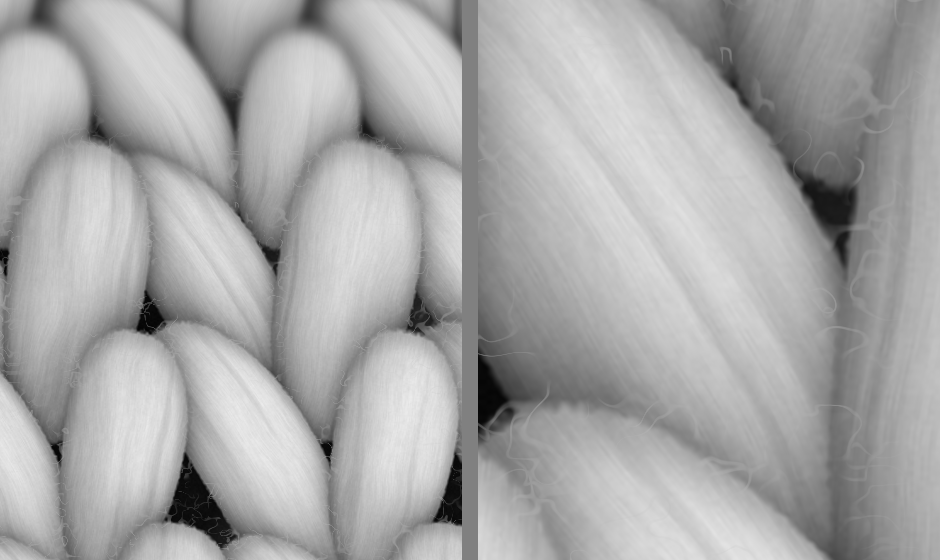
Left: the whole. Right: its middle third, enlarged.
A WebGL 2 fragment shader for this texture:

```glsl
#version 300 es
precision highp float;
// Chunky knitted wool: rows of plump, leaning grey lobes with fine fibres and stray hairs.
uniform vec2 u_resolution;
out vec4 outColor;

const float COLUMN_STEP = 0.482;
const float GAP_TONE = 0.07;
const vec3 HAIR_COLOR = vec3(0.72);

float hash(vec2 p) {
    return fract(sin(dot(p, vec2(127.1, 311.7))) * 43758.5453);
}

float noise(vec2 p) {
    vec2 cell = floor(p), f = fract(p);
    f = f * f * (3.0 - 2.0 * f);
    return mix(mix(hash(cell), hash(cell + vec2(1, 0)), f.x),
               mix(hash(cell + vec2(0, 1)), hash(cell + vec2(1, 1)), f.x), f.y);
}

// Lobe coordinates: x runs across (-1..1), y runs along (-1..1)
vec2 lobeSpace(vec2 p, float tilt, vec2 halfSize, float bend, float taper) {
    vec2 axis = vec2(sin(tilt), cos(tilt));
    vec2 q = vec2(dot(p, vec2(axis.y, -axis.x)), dot(p, axis));
    float along = q.y / halfSize.y;
    q.x += bend * (along * along - 0.25);
    float width = halfSize.x * (1.0 + taper * clamp(along, -1.0, 1.0));
    return vec2(q.x / width, along);
}

// Slightly fuller than an ellipse; 1 on the outline
float lobeRadius(vec2 q) {
    vec2 powers = pow(abs(q) + 0.0001, vec2(2.3));
    return pow(powers.x + powers.y, 1.0 / 2.3);
}

// Fine strands running along a lobe, with a few soft grooves
float fibres(vec2 q, float seed) {
    float across = q.x + 0.15 * noise(q * vec2(1.5, 3.0) + seed);
    float broad = noise(vec2(across * 5.0, q.y * 1.2) + seed) - 0.5;
    float medium = noise(vec2(across * 22.0, q.y * 4.0) + seed) - 0.5;
    float fine = noise(vec2(across * 60.0, q.y * 16.0) + seed) - 0.5;
    float groove = smoothstep(0.7, 1.0, noise(vec2(across * 6.0, q.y * 0.8) + seed + 7.0));
    return 0.06 * broad + 0.025 * medium + 0.035 * fine - 0.07 * groove;
}

// Rounded shading, brightest right of the middle, dimmed at the lower end
float lobeTone(vec2 q, float seed, float detail, float lowerDim) {
    float side = q.x - 0.25;
    float tone = 0.87 - 0.19 * side * side;
    tone -= lowerDim * smoothstep(0.0, 1.0, -q.y) + 0.06 * smoothstep(0.4, 1.0, q.y);
    tone *= 1.0 - 0.2 * smoothstep(0.78, 1.02, lobeRadius(q));
    return tone + detail * fibres(q, seed) + 0.05 * (hash(vec2(seed, 3.0)) - 0.5);
}

// Thin broken wandering lines
float hairs(vec2 p, float scale, float thickness) {
    vec2 q = p * scale + 1.5 * vec2(noise(p * 60.0), noise(p * 60.0 + 19.0));
    float line = abs(noise(q) - 0.5) / (scale * 1.6);
    float broken = smoothstep(0.4, 0.65, noise(p * 31.0 + scale));
    return broken * (1.0 - smoothstep(0.2 * thickness, thickness, line));
}

void main() {
    vec2 p = gl_FragCoord.xy / u_resolution.y;
    float blur = smoothstep(0.6, 0.95, p.y);
    float softness = mix(0.003, 0.013, blur);
    float fuzz = (noise(p * 190.0) - 0.5) * 0.0025 * (1.0 - blur);
    float depths = smoothstep(0.4, 0.9, noise(p * 9.0 + 2.0));
    vec3 color = vec3(GAP_TONE + 0.25 * depths + 0.35 * blur);
    float rim = 0.0;

    // Lower rows lie over upper rows; right-leaning lobes lie over left-leaning ones
    for (int row = -2; row <= 2; row++) {
        float r = float(row);
        float fullness = exp(-4.0 * r * r);
        float stretch = 0.025 * max(r, 0.0);
        float shrink = row == 2 ? 0.7 : 1.0;
        for (int lean = 0; lean < 2; lean++) {
            bool rightLean = lean == 1;
            vec2 base = rightLean ? vec2(0.130, 0.479) : vec2(0.363, 0.505);
            vec2 rowStep = rightLean ? vec2(0.085, -0.273) : vec2(0.091, -0.304);
            vec2 halfSize = rightLean ? vec2(0.108, 0.198) + vec2(0.016, 0.076) * fullness
                                      : vec2(0.107, 0.262);
            halfSize.y = (halfSize.y + stretch) * shrink;
            float tilt = rightLean ? 0.16 : -0.55;
            float bend = rightLean ? 0.012 : 0.03;
            float taper = rightLean ? 0.12 : 0.0;
            float lowerDim = rightLean ? 0.19 + 0.1 * blur : 0.05;

            for (int column = -1; column <= 2; column++) {
                float c = float(column);
                float seed = 9.0 * hash(vec2(c + 5.0 * r, float(lean) + 2.0));
                vec2 center = base + r * rowStep + vec2(c * COLUMN_STEP, -0.8 * stretch);
                vec2 q = lobeSpace(p - center, tilt + 0.04 * (seed / 9.0 - 0.5),
                                   halfSize, bend, taper);
                float d = (lobeRadius(q) - 1.0) * halfSize.x + fuzz;
                if (d > 0.12) continue;

                // Soft contact shadow, then the lobe itself
                color *= 1.0 - 0.36 * exp(-max(d, 0.0) / 0.022);
                float cover = 1.0 - smoothstep(-softness, softness, d);
                float tone = lobeTone(q, seed, 1.0 - 0.6 * blur, lowerDim);
                color = mix(color, vec3(tone), cover);
                rim = max(rim * (1.0 - cover), exp(-abs(d) / 0.02));
            }
        }
    }

    // Stray hairs gather along the edges; faint grain covers the wool
    float stray = max(hairs(p, 44.0, 0.0009), hairs(p + 4.0, 70.0, 0.0008));
    color = mix(color, HAIR_COLOR, 0.38 * stray * (0.08 + rim) * (1.0 - blur));
    color += 0.02 * (noise(p * 330.0) - 0.5) * (1.0 - blur);
    outColor = vec4(clamp(color, 0.0, 1.0), 1.0);
}
```
